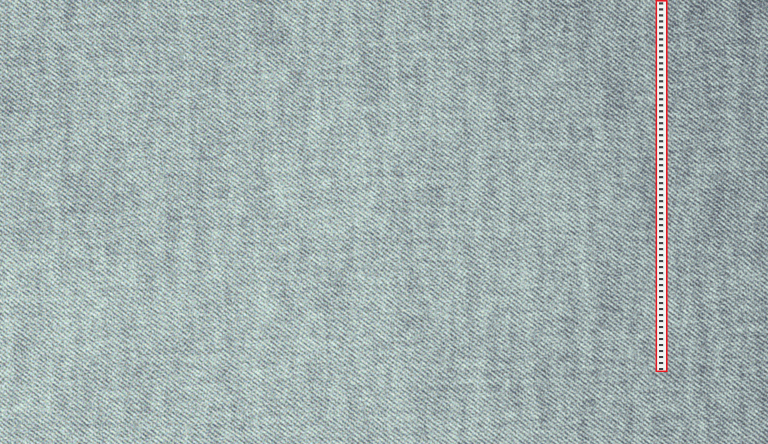
Reproduce this texture procedurally as a WebGL 1 fragment shader.

```glsl
precision highp float;
uniform vec2 u_resolution;

float hash(vec2 p) {
  vec3 q = fract(vec3(p.xyx) * vec3(0.1031, 0.1030, 0.0973));
  q += dot(q, q.yzx + 33.33);
  return fract((q.x + q.y) * q.z);
}

vec2 gradient(vec2 cell) {
  float angle = 6.2832 * hash(cell);
  return vec2(cos(angle), sin(angle));
}

// Gradient noise, roughly -0.7 to 0.7
float noise(vec2 p) {
  vec2 i = floor(p);
  vec2 f = p - i;
  vec2 w = f * f * f * (f * (f * 6.0 - 15.0) + 10.0);
  vec2 e = vec2(1.0, 0.0);
  float low = mix(dot(gradient(i), f), dot(gradient(i + e.xy), f - e.xy), w.x);
  float high = mix(dot(gradient(i + e.yx), f - e.yx), dot(gradient(i + e.xx), f - e.xx), w.x);
  return mix(low, high, w.y);
}

// Diagonal ribs, falling to the right, with faint stitches along them
float twill(vec2 p) {
  float across = dot(p, vec2(0.61, 0.79)) * 115.0 + 0.3 * noise(p * 14.0);
  float along = dot(p, vec2(0.79, -0.61));
  float stitch = noise(vec2(along * 65.0, across) + 57.0);
  return 0.30 * sin(6.2832 * across) + 0.26 * stitch;
}

// Uneven yarns: vertical slubs and short horizontal dashes
float slubs(vec2 p) {
  float warp = 0.20 * noise(vec2(p.x * 30.0, p.y * 4.5) + 11.0)
             + 0.18 * noise(vec2(p.x * 75.0, p.y * 15.0) + 23.0);
  float weft = 0.18 * noise(vec2(p.x * 9.0, p.y * 60.0) + 37.0)
             + 0.22 * noise(vec2(p.x * 32.0, p.y * 125.0) + 71.0);
  return warp + weft;
}

// Broad fading: darker to the right and towards the upper corners
float shade(vec2 p) {
  float right = smoothstep(0.8, 1.75, p.x);
  float top = smoothstep(0.55, 1.0, p.y);
  float left = 1.0 - smoothstep(0.0, 0.5, p.x);
  return 0.24 * right + top * (0.06 + 0.06 * right + 0.06 * left)
       + 0.10 * noise(p * 2.6 + 5.0);
}

// Coverage of a box, softened over one pixel
float box(vec2 p, vec2 centre, vec2 halfSize) {
  vec2 d = abs(p - centre) - halfSize;
  return 1.0 - smoothstep(-0.5, 0.5, max(d.x, d.y) * u_resolution.y);
}

// White measuring strip in a red frame, with dark tick marks
vec3 drawStrip(vec3 color, vec2 p) {
  vec2 centre = vec2(1.490, 0.581);
  color = mix(color, vec3(0.90, 0.10, 0.13), box(p, centre, vec2(0.0135, 0.419)));
  float inside = box(p, centre, vec2(0.0098, 0.4155));
  color = mix(color, vec3(0.95, 0.96, 0.95), inside);
  vec2 tick = vec2(p.x, mod(p.y, 0.0135));
  float mark = box(tick, vec2(1.489, 0.00675), vec2(0.0048, 0.0024));
  return mix(color, vec3(0.25, 0.26, 0.27), mark * inside);
}

void main() {
  vec2 p = gl_FragCoord.xy / u_resolution.y;

  // Thread brightness with rolled-off highlights
  vec2 fibre = mat2(0.8, 0.6, -0.6, 0.8) * p * 215.0;
  float tone = 0.62 + twill(p) + slubs(p) + 0.62 * noise(fibre) - shade(p);
  tone -= 0.3 * max(tone - 0.72, 0.0);

  vec3 indigo = vec3(0.445, 0.48, 0.51);
  vec3 paleThread = vec3(0.80, 0.88, 0.85);
  vec3 color = mix(indigo, paleThread, clamp(tone, -0.25, 1.1));

  // Tinted fibres, more vivid on the left
  vec3 tint = vec3(noise(fibre + 101.0), noise(fibre + 211.0), noise(fibre + 307.0));
  color += tint * vec3(0.14, 0.06, 0.15) * mix(1.0, 0.5, smoothstep(0.4, 1.6, p.x));

  color = drawStrip(color, p);
  gl_FragColor = vec4(clamp(color, 0.0, 1.0), 1.0);
}
```
